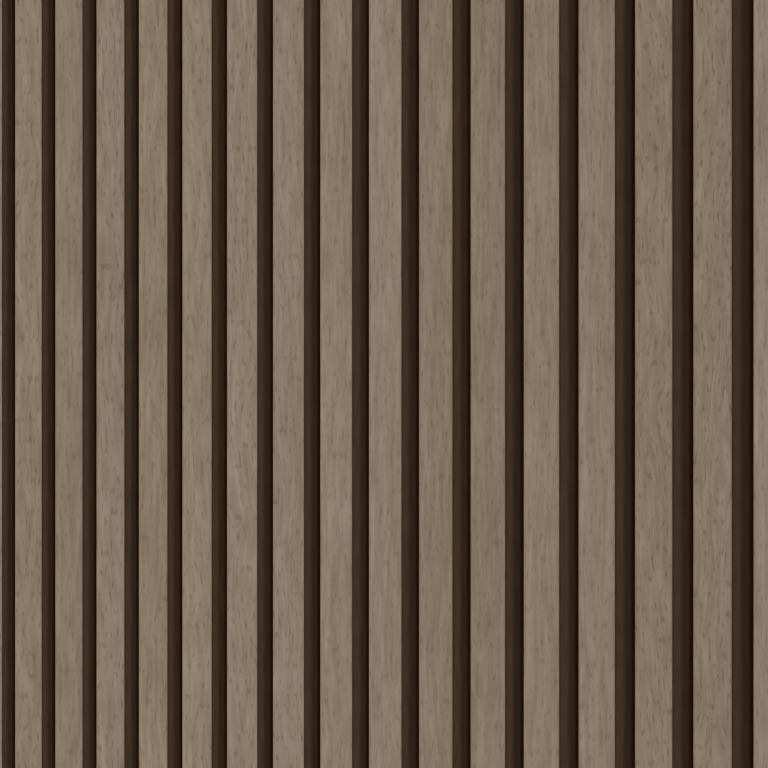
A WebGL 2 fragment shader for this texture:

```glsl
#version 300 es
precision highp float;
// Vertical wooden slats with dark shadow gaps, seen slightly from the right,
// so the spacing widens across the canvas. A perspective mapping gives the slat
// index; gradient noise stretched along each slat supplies grain and pores.
uniform vec2 u_resolution;
out vec4 fragColor;

// Layout, in canvas units
const float FIRST_EDGE = 0.0195;     // left edge of slat zero
const float PITCH = 0.0516;          // slat spacing at that edge
const float PERSPECTIVE = 0.0130;    // growth of the spacing to the right
const float SLAT_SHARE_LEFT = 0.675; // part of the pitch taken by the face
const float SLAT_SHARE_RIGHT = 0.645;

// Wood grain
const vec2 FIBRE_SCALE = vec2(230.0, 24.0);
const vec2 FIGURE_SCALE = vec2(95.0, 9.0);
const vec2 PORE_SCALE = vec2(250.0, 75.0);
const float FIBRE_AMOUNT = 0.32;
const float FIGURE_AMOUNT = 0.30;
const float PORE_AMOUNT = 0.42;
const float SLAT_VARIATION = 0.22;

// Colours
const vec3 WOOD_DARK = vec3(0.455, 0.390, 0.325);
const vec3 WOOD_LIGHT = vec3(0.595, 0.530, 0.470);
const vec3 SIDE_BROWN = vec3(0.250, 0.190, 0.140);
const vec3 GAP_BROWN = vec3(0.180, 0.130, 0.090);
const vec3 GAP_DEEP = vec3(0.105, 0.060, 0.030);

float hash(vec2 p) {
    vec3 q = fract(vec3(p.xyx) * 0.1031);
    q += dot(q, q.yzx + 33.33);
    return fract((q.x + q.y) * q.z);
}

float cornerSlope(vec2 cell, vec2 offset) {
    float angle = 6.2832 * hash(cell);
    return dot(vec2(cos(angle), sin(angle)), offset);
}

// Gradient noise, roughly -0.7 to 0.7
float gradientNoise(vec2 p) {
    vec2 cell = floor(p);
    vec2 f = p - cell;
    vec2 w = f * f * f * (f * (f * 6.0 - 15.0) + 10.0);
    vec2 e = vec2(1.0, 0.0);
    float low = mix(cornerSlope(cell, f), cornerSlope(cell + e.xy, f - e.xy), w.x);
    float high = mix(cornerSlope(cell + e.yx, f - e.yx), cornerSlope(cell + e.xx, f - e.xx), w.x);
    return mix(low, high, w.y);
}

// Tone of the wood from 0 (dark) to 1 (light); seed differs per slat
float woodTone(vec2 p, float seed) {
    float figured = smoothstep(0.35, 0.85, hash(vec2(seed, 7.0)));
    float lean = (hash(vec2(seed, 19.0)) - 0.5) * 0.14 * figured;
    vec2 g = vec2(p.x + lean * p.y, p.y) + vec2(0.0, seed * 3.7);

    // Slow bending of the fibres, stronger on figured slats
    float bend = gradientNoise(g * vec2(24.0, 8.0));
    g.x += bend * mix(0.004, 0.014, figured);

    float fibre = gradientNoise(g * FIBRE_SCALE);
    float figure = gradientNoise(g * FIGURE_SCALE * vec2(1.0, 1.0 + figured));
    float pore = gradientNoise(g * PORE_SCALE + 41.0);
    float cloud = gradientNoise(g * vec2(11.0, 3.0) + 83.0);

    float tone = 0.57 + SLAT_VARIATION * (hash(vec2(seed, 31.0)) - 0.5);
    tone += FIBRE_AMOUNT * fibre + FIGURE_AMOUNT * figure + 0.18 * cloud;
    return tone - PORE_AMOUNT * smoothstep(0.12, 0.50, pore) * mix(0.6, 1.0, figured);
}

void main() {
    vec2 p = gl_FragCoord.xy / u_resolution;

    // Perspective position counted in slats, centred on each face
    float d = p.x - FIRST_EDGE;
    float board = d / (PITCH + PERSPECTIVE * d);
    float share = mix(SLAT_SHARE_LEFT, SLAT_SHARE_RIGHT, p.x);
    float halfFace = 0.5 * share;
    float shifted = board - halfFace + 0.5;
    float slat = floor(shifted);
    float across = fract(shifted) - 0.5;
    float seed = slat + 5.0;
    float pixel = fwidth(board);

    // Front face, with softly worn edges
    float edge = halfFace - abs(across);
    vec3 face = mix(WOOD_DARK, WOOD_LIGHT, clamp(woodTone(p, seed), 0.0, 1.15));
    face *= mix(0.90, 1.0, smoothstep(0.0, 0.045, edge));
    face *= 1.0 - 0.05 * across;

    // Recess: brown side face, then the back, then the deepest shadow
    float depth = fract(across - halfFace) / (1.0 - share);
    float gapSeed = floor(board);
    float sideEnd = 0.46 + 0.16 * (hash(vec2(gapSeed + 5.0, 53.0)) - 0.5);
    vec3 gap = mix(SIDE_BROWN, GAP_BROWN, smoothstep(sideEnd - 0.16, sideEnd + 0.16, depth));
    gap = mix(gap, GAP_DEEP, smoothstep(0.72, 0.94, depth));
    gap *= mix(0.82, 1.0, smoothstep(0.0, 0.14, depth));
    gap *= 1.0 + 0.12 * gradientNoise(p * vec2(190.0, 30.0));

    float cover = smoothstep(-0.75 * pixel, 0.75 * pixel, edge);
    fragColor = vec4(mix(gap, face, cover), 1.0);
}
```
